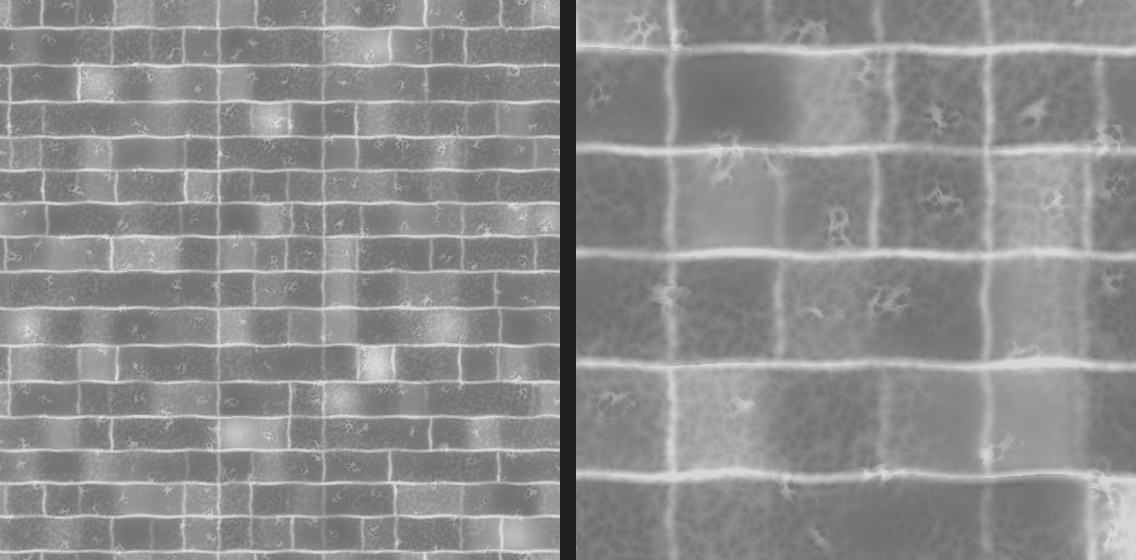
Left: the whole. Right: its middle third, enlarged.
Reproduce this texture map procedurally as a Shadertoy shader.

```glsl
// Weathered grey brick wall: 16 uneven courses on a 16-column grid of random joints.
// Joints are soft pale lines with a halo; the faces get blended tones, pale patches,
// pits from cellular noise and stains from layered sines. The tile wraps on all sides.

#define GRID 16.0          // courses down and joint slots across
#define FACE 0.462         // grey of a clean brick face
#define JOINT_WIDTH 0.052  // soft half width, in courses
#define JOINT_LIGHT 0.23   // brightness added by mortar
#define HALO_WIDTH 0.14    // reach of the pale rim around joints
#define HALO_LIGHT 0.085
#define JOINT_CHANCE 0.50  // share of slots that hold a joint
#define PATCH_CHANCE 0.035 // share of cells with a bright patch
#define PIT_DEPTH 0.10
#define TAU 6.2831853

float hash(vec2 cell, float seed) {
    cell = mod(cell, GRID * 16.0);
    return fract(sin(dot(cell, vec2(127.1, 311.7)) + seed * 74.7) * 43758.5);
}

// Hash that wraps with the wall.
float cellHash(float col, float row, float seed) {
    return hash(mod(vec2(col, row), GRID), seed);
}

// Distance to the nearest scattered point, wrapping after 'period' cells.
float cellular(vec2 p, float period) {
    vec2 base = floor(p);
    float nearest = 2.0;
    for (int j = -1; j <= 1; j++)
    for (int i = -1; i <= 1; i++) {
        vec2 cell = base + vec2(i, j);
        vec2 id = mod(cell, period);
        vec2 site = cell + vec2(hash(id, 1.0), hash(id, 2.0));
        nearest = min(nearest, length(p - site));
    }
    return nearest;
}

// Rotated, warped sines; the integer matrix keeps them periodic.
float layeredSines(vec2 p) {
    vec2 q = p * TAU / GRID * 3.0;
    float sum = 0.0, amp = 0.5;
    for (int i = 0; i < 5; i++) {
        sum += amp * sin(q.x) * sin(q.y);
        q = mat2(2.0, 1.0, -1.0, 2.0) * q + 0.8 * sin(q.yx) + 1.3;
        amp *= 0.65;
    }
    return sum;
}

// Height of the bed joint below a course; course heights swell and shrink.
float bedHeight(float row) {
    return row + 0.165 + 0.085 * cos(TAU * (row - 0.5) / 8.0);
}

// Mortar strength of a joint slot; two columns run through nearly every course.
float jointStrength(float col, float row) {
    float c = mod(col, GRID);
    float pick = cellHash(col, row, 3.0);
    float wear = cellHash(col, row, 4.0);
    if (c == 6.0) return 0.65 + 0.35 * wear;
    if (c == 9.0) return 0.35 + 0.5 * wear;
    return step(pick, JOINT_CHANCE) * mix(0.15, 1.0, wear);
}

// Bright core with a wider pale rim.
float mortar(float d, float strength) {
    float core = exp(-d * d / (JOINT_WIDTH * JOINT_WIDTH));
    return strength * (JOINT_LIGHT * core + HALO_LIGHT * exp(-d / HALO_WIDTH));
}

void mainImage(out vec4 fragColor, in vec2 fragCoord) {
    vec2 p = fragCoord / iResolution.xy * GRID;
    float stain = layeredSines(p);
    float fine = layeredSines(p * 3.0 + 5.0);

    // Slightly wavering joints
    vec2 w = p + 0.018 * sin(p.yx * TAU / GRID * vec2(23.0, 11.0)) + 0.012 * fine;

    // Course holding this point
    float row = floor(w.y - 0.165);
    if (w.y < bedHeight(row)) row -= 1.0;
    if (w.y >= bedHeight(row + 1.0)) row += 1.0;
    float low = bedHeight(row), high = bedHeight(row + 1.0);
    float bedDist = min(w.y - low, high - w.y);
    float across = (w.y - low) / (high - low) - 0.5;

    // Face tone blended between neighbouring slots
    float slot = floor(w.x - 0.75);
    float blend = smoothstep(0.15, 0.85, fract(w.x - 0.75));
    float tone = mix(cellHash(slot, row, 5.0), cellHash(slot + 1.0, row, 5.0), blend);
    float shade = FACE + 0.17 * tone * tone * tone + 0.035 * stain;

    // Head joints and bright patches of the nearby slots
    float head = 0.0, crack = 0.0;
    float column = floor(w.x - 0.25);
    for (int k = -1; k <= 2; k++) {
        float col = column + float(k);
        float c = mod(col, GRID);
        float loose = (c == 6.0 || c == 9.0) ? 0.03 : 0.22;
        float d = abs(w.x - col - 0.25 - loose * (cellHash(col, row, 6.0) - 0.5));
        float strength = jointStrength(col, row);
        head = max(head, mortar(d, strength * (0.9 + 0.35 * fine)));
        crack += step(0.01, strength) * (1.0 - strength) * exp(-d * d / 0.0009);

        float bright = step(cellHash(col, row, 7.0), PATCH_CHANCE);
        vec2 offset = vec2(w.x - col - 0.75, across);
        shade += 0.24 * bright * exp(-dot(offset * offset, vec2(2.8, 3.5)));
    }

    // Pitted grain and small pale scuffs
    float pits = cellular(p * 8.0 + 0.8 * fine, GRID * 8.0);
    shade += PIT_DEPTH * (pits - 0.45) * smoothstep(-0.5, 0.5, stain + 0.2);
    float scuff = cellular(p + 0.16 * vec2(fine, stain), GRID);
    shade += 0.13 * smoothstep(0.22, 0.02, scuff + 0.10 * fine) * smoothstep(0.2, 0.6, pits);

    // Bed joints vary along their length and hide a fine dark seam
    float bedWear = 0.9 + 0.3 * sin(p.x * TAU / GRID * 5.0 + floor(w.y + 0.335) * 2.4) * sin(p.x * TAU / GRID * 3.0);
    float bed = mortar(bedDist, bedWear + 0.2 * fine);
    float seam = exp(-pow((bedDist - 0.075) / 0.03, 2.0)) * smoothstep(0.0, 0.5, fine + 0.1);
    shade += max(bed, head) + 0.25 * min(bed, head) - 0.055 * crack - 0.05 * seam;

    fragColor = vec4(vec3(clamp(shade, 0.36, 0.84)), 1.0);
}
```
